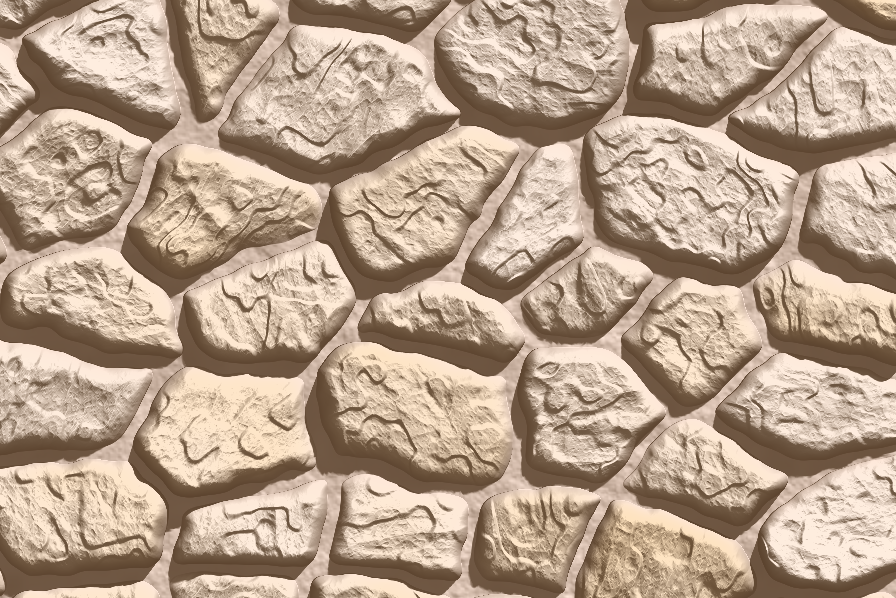
Give the GLSL for this texture, as a Shadertoy shader.

```glsl
// Rubble wall of rough sandstone blocks set in pale mortar, lit from the upper right.

const vec2  CELL         = vec2(0.262, 0.196);      // mean block size, canvas height = 1
const float JITTER       = 0.78;                    // irregularity of the layout
const float SIZE_SPREAD  = 0.20;                    // difference between big and small blocks
const float MORTAR       = 0.010;                   // half width of the joints
const float SHOULDER     = 0.034;                   // width of the rounded block edge
const float CORNER       = 0.022;                   // rounding of the block corners
const float BLOCK_HEIGHT = 0.046;
const float LEDGE_HEIGHT = 0.0075;
const float ROUGHNESS    = 0.0125;
const vec3  SUN          = vec3(0.40, 0.73, 0.58);
const vec3  SHADE_COLOR  = vec3(0.33, 0.24, 0.155);
const vec3  LIT_COLOR    = vec3(0.96, 0.89, 0.835);
const vec3  OCHRE_TINT   = vec3(1.0, 0.95, 0.83);
const vec3  MORTAR_TINT  = vec3(1.0, 0.975, 0.97);

float hash1(vec2 p) {
    vec3 q = fract(vec3(p.xyx) * 0.1031);
    q += dot(q, q.yzx + 33.33);
    return fract((q.x + q.y) * q.z);
}

vec2 hash2(vec2 p) {
    return vec2(hash1(p + 17.3), hash1(p + 71.9));
}

float noise(vec2 p) {
    vec2 i = floor(p), f = fract(p);
    f = f * f * f * (f * (f * 6.0 - 15.0) + 10.0);
    return mix(mix(hash1(i), hash1(i + vec2(1, 0)), f.x),
               mix(hash1(i + vec2(0, 1)), hash1(i + vec2(1, 1)), f.x), f.y);
}

mat2 rotation(float a) {
    return mat2(cos(a), sin(a), -sin(a), cos(a));
}

// Half soft, half ridged fractal noise for broken stone
float crags(vec2 p) {
    float sum = 0.0, amp = 1.0;
    for (int i = 0; i < 5; i++) {
        float n = noise(p);
        sum += amp * mix(n, 1.0 - abs(2.0 * n - 1.0), 0.5);
        p = rotation(0.9) * p * 2.03 + 11.7;
        amp *= 0.5;
    }
    return sum;
}

float smoothMin(float a, float b, float k) {
    float h = max(k - abs(a - b), 0.0) / k;
    return min(a, b) - h * h * k * 0.25;
}

// Centre of a block relative to p, and its weight
vec3 blockSite(vec2 cell, vec2 p) {
    vec2 centre = cell + 0.5 + JITTER * (hash2(cell) - 0.5);
    return vec3(centre - p, SIZE_SPREAD * hash1(cell + 5.7));
}

// Weighted Voronoi layout: x = distance to joint, y = block id, zw = offset from centre
vec4 blockAt(vec2 p) {
    vec2 warp = vec2(noise(p * 8.0), noise(p * 8.0 + 40.0)) - 0.5;
    warp += 0.3 * (vec2(noise(p * 27.0), noise(p * 27.0 + 60.0)) - 0.5);
    vec2 q = (p + 0.035 * warp) / CELL + 20.0;
    vec2 base = floor(q), owner = base;
    vec3 site = vec3(0);
    float best = 1e3;
    for (int y = -1; y <= 1; y++)
    for (int x = -1; x <= 1; x++) {
        vec2 cell = base + vec2(x, y);
        vec3 s = blockSite(cell, q);
        float d = dot(s.xy, s.xy) - s.z;
        if (d < best) { best = d; site = s; owner = cell; }
    }
    float border = 1.0;
    for (int y = -2; y <= 2; y++)
    for (int x = -2; x <= 2; x++) {
        if (x == 0 && y == 0) continue;
        vec3 s = blockSite(owner + vec2(x, y), q);
        float gap = dot(s.xy, s.xy) - s.z - best;
        border = smoothMin(border, 0.5 * gap / length((s.xy - site.xy) / CELL), CORNER);
    }
    return vec4(border, hash1(owner + 3.1), -site.xy * CELL);
}

float blockMask(float border) {
    float x = clamp((border - MORTAR) / SHOULDER, 0.0, 1.0);
    return 1.0 - pow(1.0 - x, 3.0);
}

// Tilted face, broken ledges and crags on each block, grit in the joints
float wallHeight(vec2 p) {
    vec4 b = blockAt(p);
    vec2 g = rotation(b.y * 6.28) * p * vec2(1.0, 1.35) + b.y * 37.0;
    float t = 3.0 * (noise(g * 9.0) + 0.35 * noise(g * 29.0));
    float ledge = floor(t) + smoothstep(0.72, 1.0, fract(t)) - 2.0;
    vec2 tilt = 0.36 * (vec2(fract(b.y * 13.7), fract(b.y * 29.3)) - 0.5);
    float face = BLOCK_HEIGHT + LEDGE_HEIGHT * ledge + dot(tilt, b.zw) + ROUGHNESS * (crags(g * 14.0) - 0.8);
    vec2 r = rotation(0.6) * p;
    float grit = 0.004 * noise(r * 24.0) + 0.0016 * noise(r.yx * 75.0) + 0.0007 * noise(p * 150.0);
    return mix(grit, face, blockMask(b.x));
}

// Fraction of sunlight that reaches a point
float sunlight(vec2 p, float h, vec3 sun) {
    float cover = -1.0;
    for (int i = 1; i <= 11; i++) {
        float t = 0.085 * pow(float(i) / 11.0, 1.4);
        float ray = h + t * sun.z / length(sun.xy);
        cover = max(cover, wallHeight(p + normalize(sun.xy) * t) - ray);
    }
    return 1.0 - smoothstep(-0.0005, 0.004, cover);
}

void mainImage(out vec4 fragColor, in vec2 fragCoord) {
    vec2 p = fragCoord / iResolution.y;
    vec3 sun = normalize(SUN);

    // Relief and surface normal
    vec2 e = vec2(0.0015, 0.0);
    vec4 block = blockAt(p);
    float h = wallHeight(p);
    vec3 normal = normalize(vec3(h - wallHeight(p + e.xy), h - wallHeight(p + e.yx), e.x));

    // Sun, sky light and stains
    float mask = blockMask(block.x);
    float lit = sunlight(p, h, sun);
    float ambient = 0.03 + 0.13 * normal.z + 0.05 * mask;
    float shade = ambient + 1.08 * lit * max(dot(normal, sun), 0.0);
    float stain = noise(p * 13.0) + 0.6 * noise(p * 41.0) - 0.8;
    shade *= 1.0 + 0.16 * stain + 0.12 * (fract(block.y * 7.3) - 0.5) * mask;

    // Stone and mortar colours
    vec3 color = mix(SHADE_COLOR, LIT_COLOR, clamp(shade, -0.15, 1.06));
    float ochre = pow(fract(block.y * 17.9), 2.0) * (0.5 + 0.7 * noise(p * 9.0 + 8.0));
    color *= mix(MORTAR_TINT, mix(vec3(1), OCHRE_TINT, ochre), mask);
    fragColor = vec4(clamp(color, 0.0, 1.0), 1.0);
}
```
